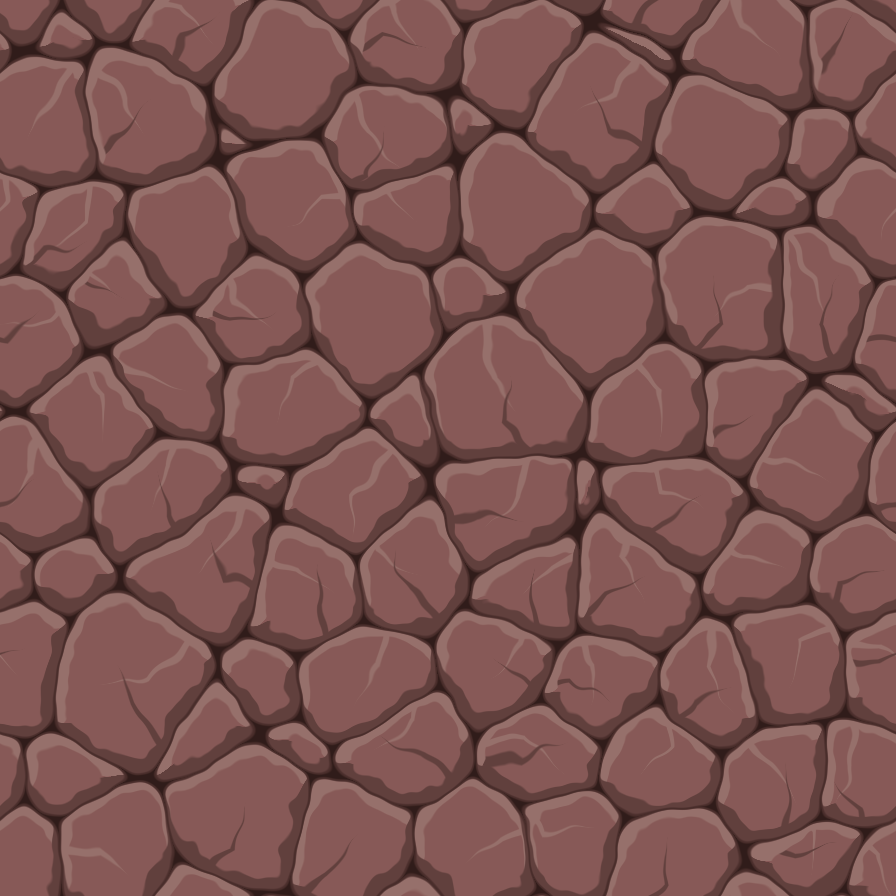
Reproduce this texture procedurally as a three.js fragment shader.

```glsl
// Cartoon stone wall: a wrapped, weighted Voronoi diagram gives rounded stones and pebbles.
// Smoothed border distance sets dark gaps and flat bevels, lit from above;
// tapered, kinked strokes add light and dark creases to the faces.
#define GRID vec2(8.0, 10.0)  // stones across and up, rows must be even
#define JITTER 0.58           // scatter of stone centres, in cells
#define PEBBLES 0.2           // share of small filler stones
#define ROUNDING 0.0062       // corner radius of stones
#define GAP 0.0013            // half width of the joints
#define LIGHT_BEVEL 0.0098
#define SHADE_BEVEL 0.0115
#define CREASE_LENGTH 0.06
#define CREASE_WIDTH 0.0042
#define LIGHT_DIR vec2(-0.22, 0.975)
#define SOFT 0.0011           // edge smoothing

varying vec2 vUv;

const vec3 FACE = vec3(0.53, 0.35, 0.34);
const vec3 LIT = vec3(0.59, 0.44, 0.42);
const vec3 SHADE = vec3(0.38, 0.25, 0.24);
const vec3 JOINT = vec3(0.29, 0.18, 0.17);
const vec3 DEEP = vec3(0.19, 0.11, 0.10);

vec2 hash2(vec2 p) {
  vec2 k = vec2(dot(p, vec2(127.1, 311.7)), dot(p, vec2(269.5, 183.3)));
  return fract(sin(k) * 43758.5);
}

// Gradient noise that wraps after a whole number of cells
float corner(vec2 cell, vec2 offset, float period) {
  float a = 6.2832 * hash2(mod(cell, period) + period).x;
  return dot(vec2(cos(a), sin(a)), offset);
}

float noise(vec2 p, float period) {
  p *= period;
  vec2 i = floor(p), f = fract(p);
  vec2 u = f * f * f * (f * (f * 6.0 - 15.0) + 10.0);
  vec2 e = vec2(1.0, 0.0);
  float low = mix(corner(i, f, period), corner(i + e, f - e, period), u.x);
  float high = mix(corner(i + e.yx, f - e.yx, period), corner(i + 1.0, f - 1.0, period), u.x);
  return mix(low, high, u.y);
}

// Stone centre in xy, size weight in z
vec3 stone(vec2 id) {
  vec2 key = mod(id, GRID);
  vec2 shift = vec2(0.5 * mod(key.y, 2.0) - 0.25, 0.0);
  vec2 centre = id + 0.5 + shift + JITTER * (hash2(key) - 0.5);
  vec2 r = hash2(key + 37.0);
  float weight = r.x < PEBBLES ? -0.0045 : 0.002 * r.y;
  return vec3(centre / GRID, weight);
}

float ink(float d) {
  return 1.0 - smoothstep(-SOFT, SOFT, d);
}

// Kinked stroke that widens from the middle of a stone towards its rim
float crease(vec2 q, float angle, float bend) {
  vec2 axis = vec2(cos(angle), sin(angle));
  float t = dot(q, axis) / CREASE_LENGTH;
  float side = dot(q, vec2(-axis.y, axis.x));
  float spine = bend * (abs(t - 0.45) - 0.2);
  return abs(side - spine) - CREASE_WIDTH * min(t + 0.2, 1.0);
}

void main() {
  // Wobble the outlines
  vec2 p = vUv;
  p += 0.010 * vec2(noise(vUv, 13.0), noise(vUv + 0.37, 13.0));
  p += 0.005 * vec2(noise(vUv, 34.0), noise(vUv + 0.61, 34.0));

  // Find the stone that owns this point
  vec2 base = floor(p * GRID), id = base;
  vec3 own = vec3(0.0);
  float nearest = 9.0;
  for (int y = -2; y <= 2; y++) {
    for (int x = -2; x <= 2; x++) {
      vec2 cell = base + vec2(x, y);
      vec3 s = stone(cell);
      float power = dot(p - s.xy, p - s.xy) - s.z;
      if (power < nearest) { nearest = power; own = s; id = cell; }
    }
  }

  // Smooth distance to its border, and the outward direction there
  float total = 0.0;
  vec2 outward = vec2(0.0);
  for (int y = -2; y <= 2; y++) {
    for (int x = -2; x <= 2; x++) {
      vec2 cell = base + vec2(x, y);
      if (distance(cell, id) < 0.5) continue;
      vec3 s = stone(cell);
      vec2 toward = s.xy - own.xy;
      float gapTo = length(toward);
      float power = dot(p - s.xy, p - s.xy) - s.z;
      float pull = exp(-(power - nearest) / (2.0 * gapTo * ROUNDING));
      total += pull;
      outward += pull * toward / gapTo;
    }
  }
  float rim = -ROUNDING * log(max(total, 1e-20));
  float facing = dot(outward / max(length(outward), 1e-20), LIGHT_DIR);

  // Creases on the larger stones
  vec3 color = FACE;
  vec2 key = mod(id, GRID);
  vec2 r = hash2(key + 71.0), bends = hash2(key + 113.0) - 0.5, chance = hash2(key + 151.0);
  vec2 q = p - own.xy + 0.008 * vec2(noise(vUv, 29.0), noise(vUv + 0.23, 29.0));
  float large = step(0.0, own.z);
  float litCrease = ink(crease(q, 1.57 + 2.6 * (r.x - 0.5), 0.06 * bends.x));
  float darkCrease = ink(crease(q, 4.4 + 3.0 * (r.y - 0.5), 0.06 * bends.y));
  color = mix(color, LIT, litCrease * large * step(chance.x, 0.75));
  color = mix(color, SHADE, darkCrease * large * step(chance.y, 0.6));

  // Bevels of uneven width
  float chip = 1.0 + 0.9 * noise(vUv, 24.0) + 0.5 * noise(vUv, 53.0);
  float litWidth = LIGHT_BEVEL * chip * smoothstep(-0.35, 0.2, facing);
  float shadeWidth = SHADE_BEVEL * chip * smoothstep(0.2, -0.3, facing);
  shadeWidth = SHADE_BEVEL * chip * (1.0 - smoothstep(-0.3, 0.2, facing));
  color = mix(color, LIT, ink(rim - GAP - litWidth));
  color = mix(color, SHADE, ink(rim - GAP - shadeWidth));

  // Joints, deepest where stones meet
  color = mix(color, JOINT, ink(rim - GAP));
  color = mix(color, DEEP, ink(rim + 0.0008));
  gl_FragColor = vec4(color, 1.0);
}
```
